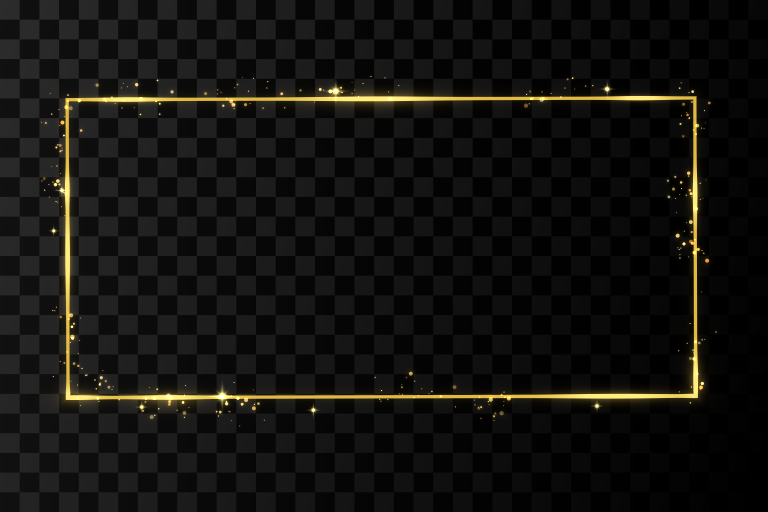
Give the GLSL for this background, as a Shadertoy shader.

```glsl
#define CELLS 26.0
#define FRAME_CENTER vec2(0.745, 0.516)
#define FRAME_HALF vec2(0.613, 0.291)
#define LINE_HALF 0.0032
#define DUST_PER_CLUSTER 20
#define DUST_WIDTH 0.045
#define HALO_GAIN 0.34
#define GOLD vec3(0.86, 0.69, 0.22)
#define HOT vec3(1.0, 0.93, 0.50)
#define AMBER vec3(0.95, 0.62, 0.22)

// Flares: center, radii
const vec4 FLARES[10] = vec4[10](
    vec4(0.73, 0.807, 0.17, 0.030), vec4(1.20, 0.225, 0.16, 0.022),
    vec4(0.33, 0.218, 0.09, 0.030), vec4(0.15, 0.225, 0.06, 0.028),
    vec4(1.357, 0.26, 0.03, 0.060), vec4(0.132, 0.50, 0.014, 0.11),
    vec4(0.25, 0.805, 0.08, 0.012), vec4(1.25, 0.808, 0.07, 0.010),
    vec4(0.13, 0.63, 0.014, 0.045), vec4(1.357, 0.62, 0.017, 0.06));

// Dust clusters: center, spread along the edge
const vec3 CLUSTERS[16] = vec3[16](
    vec3(0.26, 0.812, 0.12), vec3(0.46, 0.812, 0.08),
    vec3(0.67, 0.820, 0.16), vec3(1.10, 0.820, 0.12),
    vec3(1.35, 0.775, 0.08), vec3(0.12, 0.755, 0.07),
    vec3(0.11, 0.630, 0.07), vec3(0.135, 0.345, 0.09),
    vec3(1.345, 0.630, 0.05), vec3(1.350, 0.520, 0.06),
    vec3(1.360, 0.330, 0.12), vec3(0.19, 0.245, 0.06),
    vec3(0.33, 0.212, 0.07), vec3(0.46, 0.212, 0.08),
    vec3(0.81, 0.235, 0.09), vec3(0.96, 0.220, 0.06));

// Stars: center, ray length
const vec3 STARS[8] = vec3[8](
    vec3(0.656, 0.822, 0.028), vec3(0.434, 0.226, 0.033),
    vec3(1.186, 0.826, 0.019), vec3(0.121, 0.628, 0.015),
    vec3(0.105, 0.549, 0.014), vec3(0.612, 0.199, 0.017),
    vec3(1.166, 0.207, 0.016), vec3(0.277, 0.205, 0.016));

vec4 hash4(vec2 seed) {
    vec4 h = fract(seed.xyxy * vec4(0.1031, 0.1030, 0.0973, 0.1099) + 0.137);
    h += dot(h, h.wzxy + 33.33);
    return fract((h.xxyz + h.yzzw) * h.zywx);
}

// Checkerboard fading from the left to the right
vec3 checkerboard(vec2 p, float px) {
    vec2 cell = p * CELLS;
    vec2 toEdge = abs(fract(cell) - 0.5) - 0.5;
    vec2 fade = clamp(-toEdge / (px * CELLS) + 0.5, 0.0, 1.0);
    float parity = mod(floor(cell.x) + floor(cell.y), 2.0) * 2.0 - 1.0;
    float lit = 0.5 + 0.5 * parity * (2.0 * fade.x - 1.0) * (2.0 * fade.y - 1.0);
    float across = 1.0 - p.x / 1.5;
    float lightTone = 0.012 + 0.145 * across + 0.03 * (p.y - 0.5);
    float darkTone = 0.065 * across * across;
    return vec3(mix(darkTone, max(lightTone, 0.0), lit));
}

float flareGlow(vec2 p) {
    float glow = 0.0;
    for (int i = 0; i < FLARES.length(); i++) {
        vec2 q = (p - FLARES[i].xy) / FLARES[i].zw;
        glow += exp(-2.0 * dot(q, q));
    }
    return glow;
}

// Distance to the slightly tilted frame line
float frameDistance(vec2 p) {
    vec2 q = p - FRAME_CENTER;
    q += vec2(0.003 * q.y, -0.0027 * q.x);
    vec2 d = abs(q) - FRAME_HALF;
    return abs(max(d.x, d.y));
}

vec3 goldDust(vec2 p, float px) {
    vec3 sum = vec3(0.0);
    for (int i = 0; i < CLUSTERS.length(); i++) {
        vec3 cluster = CLUSTERS[i];
        bool level = abs(cluster.y - FRAME_CENTER.y) > 0.27;
        vec2 spread = level ? vec2(cluster.z, DUST_WIDTH) : vec2(DUST_WIDTH, cluster.z);
        if (any(greaterThan(abs(p - cluster.xy), spread + 0.02))) continue;
        for (int j = 0; j < DUST_PER_CLUSTER; j++) {
            vec4 a = hash4(vec2(i + 1, j + 7));
            vec4 b = hash4(vec2(j + 41, i + 23));
            float dist = length(p - cluster.xy - (a.xy + a.zw - 1.0) * spread);
            float radius = mix(0.0008, 0.0042, b.x * b.x * b.x);
            float disc = clamp((radius - dist) / px + 0.5, 0.0, 1.0);
            float halo = 0.12 * exp(-dist * dist / (5.0 * radius * radius));
            sum += mix(AMBER, HOT, b.y) * (disc + halo) * mix(0.35, 1.0, b.z);
        }
    }
    return sum;
}

// Four long rays, four short diagonal rays and a bright heart
float starLight(vec2 p) {
    float sum = 0.0;
    for (int i = 0; i < STARS.length(); i++) {
        vec2 q = (p - STARS[i].xy) / STARS[i].z;
        vec2 d = vec2(q.x + q.y, q.x - q.y);
        float r = dot(q, q);
        float rays = exp(-34.0 * abs(q.x * q.y) - 3.0 * r);
        float diagonals = exp(-34.0 * abs(d.x * d.y) - 6.0 * r);
        sum += 0.8 * rays + 0.4 * diagonals + 0.8 * exp(-45.0 * r);
    }
    return sum;
}

void mainImage(out vec4 fragColor, in vec2 fragCoord) {
    vec2 p = fragCoord / iResolution.xy * vec2(1.5, 1.0);
    float px = 1.0 / iResolution.y;
    vec3 color = checkerboard(p, px);

    // Halo and gold line, thicker and hotter at the flares
    float glow = flareGlow(p);
    float dist = frameDistance(p);
    color += GOLD * glow * HALO_GAIN * (0.25 + exp(-dist * 90.0));
    color += GOLD * 0.12 * exp(-dist * 130.0);
    float width = LINE_HALF * (1.0 + 0.5 * min(glow, 1.2));
    float line = clamp((width - dist) / px + 0.5, 0.0, 1.0);
    color = mix(color, mix(GOLD, HOT, min(glow * 1.1 + 0.15, 1.0)), line);

    // Scattered sparkles
    color += goldDust(p, px) + HOT * starLight(p);
    fragColor = vec4(min(color, 1.0), 1.0);
}
```
